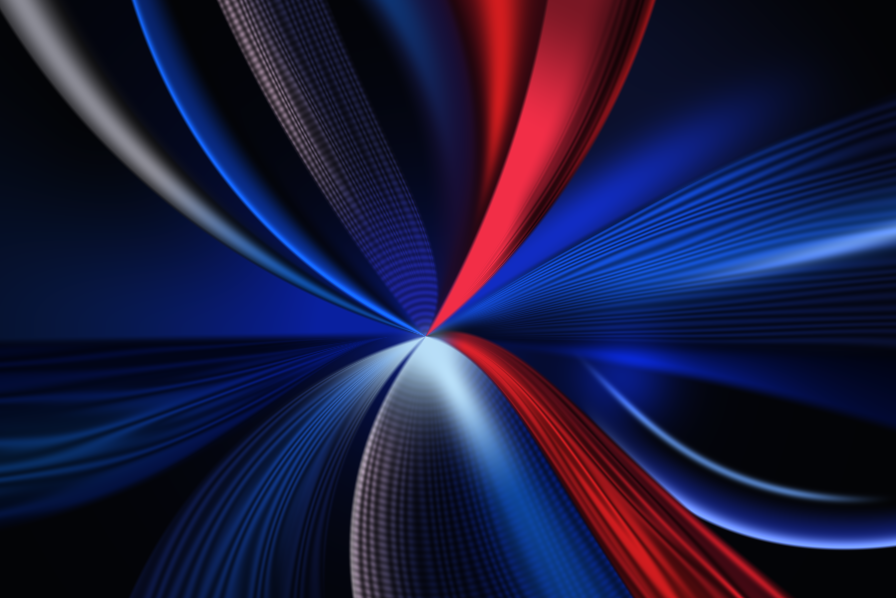
This background is drawn by a WebGL 1 fragment shader. Its source:

```glsl
precision highp float;
uniform vec2 u_resolution;
#define CENTER vec2(.713, .4375)
#define CURL 6.
#define SHARP .004
#define STRANDS 24.
#define STRAND_DEPTH .55
#define DOT_RATE 85.
#define WAVER 1.6
const float TAU = 6.28318;
const vec3 NIGHT = vec3(.012, .014, .022);
const vec3 NAVY = vec3(.05, .08, .24);
const vec3 COBALT = vec3(.03, .14, .75);
const vec3 AZURE = vec3(.08, .42, .9);
const vec3 ICE = vec3(.72, .87, .97);
const vec3 MAUVE = vec3(.58, .49, .57);
const vec3 MAROON = vec3(.22, .03, .07);
const vec3 CRIMSON = vec3(.82, .11, .12);
const vec3 ROSE = vec3(.95, .18, .28);
float r, heading, cover, t;
vec3 col;

vec2 gradient(vec2 cell) {
  float a = TAU * fract(sin(dot(cell, vec2(127.1, 311.7))) * 4375.8);
  return vec2(cos(a), sin(a));
}
float gradientNoise(vec2 p) {
  vec2 i = floor(p), f = p - i, u = f * f * (3. - 2. * f), e = vec2(1, 0);
  float low = mix(dot(gradient(i), f), dot(gradient(i + e), f - e), u.x);
  float high = mix(dot(gradient(i + e.yx), f - e.yx), dot(gradient(i + 1.), f - 1.), u.x);
  return mix(low, high, u.y);
}
float glow(float d, float width) { return exp(-d * d / (width * width)); }

// Distance from a curved ray: start in degrees, slope, curl
float ray(vec3 e) {
  float a = heading - radians(e.x + e.y * r + e.z * exp(-CURL * r));
  return r * (mod(a + .5 * TAU, TAU) - .5 * TAU);
}
// Sets coverage and position t between two rays, anticlockwise
void petal(vec3 start, vec3 end, float softStart, float softEnd) {
  float a = ray(start), b = -ray(end), limit = .2 * r + .001;
  float s = min(softStart, limit), e = min(softEnd, limit);
  cover = smoothstep(-s, s, a) * smoothstep(-e, e, b);
  t = clamp(a / max(a + b, .0001), 0., 1.);
}
void lay(vec3 paint) { col = mix(col, paint, cover); }
float strands(float count) {
  float phase = count * t + WAVER * gradientNoise(vec2(t * 7., r * 2.5));
  return 1. - STRAND_DEPTH * smoothstep(.06, .3, r) * (.5 + .5 * cos(TAU * phase));
}
float dots(float count) { return strands(count) * (.85 + .15 * sin(TAU * DOT_RATE * r)); }

void main() {
  vec2 q = (gl_FragCoord.xy - .5 * u_resolution) / u_resolution.y + vec2(.75, .5) - CENTER;
  r = length(q) + .0001;
  heading = atan(q.y, q.x + .00001);
  float far = smoothstep(.2, .7, r);
  col = NIGHT + COBALT * .8 * exp(-7. * r);
  vec3 paint;

  // Left haze and the fan below it
  vec3 sailEdge = vec3(164.5, -24.5, 0), sailTop = vec3(157.5, -24, 0), level = vec3(181, 0, 0);
  petal(sailEdge, level, SHARP, .012);
  paint = mix(COBALT, vec3(.06, .3, .66), .6 * far) * min(.8, 1.2 * exp(-2.2 * r));
  lay(NIGHT + paint * mix(1., smoothstep(-.1, .9, t), far));
  petal(level, vec3(218.7, -18, -53), .012, .01);
  paint = mix(COBALT * .6, AZURE * .55, far * glow(t - .65, .3));
  lay(paint * (.45 + .55 * glow(t - .62, .32)) * strands(7.) * (1.15 - .5 * r));

  // Pale sail and blue blade
  vec3 blade = vec3(156.5, -34, 0);
  petal(blade, sailTop, SHARP, SHARP);
  lay(NIGHT + COBALT * 1.3 * exp(-4.5 * r));
  petal(sailTop, sailEdge, .02, SHARP);
  paint = mix(AZURE * .75, vec3(.54, .54, .58), smoothstep(.2, .55, r));
  lay(paint * (.12 + .88 * glow(t - .6, .35)));
  petal(vec3(142, -21.7, 0), blade, .02, SHARP);
  paint = mix(NIGHT, vec3(.04, .2, .62), smoothstep(0., .8, t) * (1.1 - .6 * r));
  lay(paint + AZURE * .7 * glow(ray(blade), .008));

  // Blue veil and dotted mauve petal
  petal(vec3(60, 46, 0), vec3(72, 48, 0), .01, .03);
  lay(mix(vec3(.09, .05, .2), AZURE * .55, far * glow(t - .75, .35)));
  petal(vec3(108, 0, -52), vec3(129, -11, 0), SHARP, SHARP);
  paint = mix(vec3(.11, .14, .62), vec3(.11, .12, .25), smoothstep(.05, .35, r));
  paint = mix(paint, MAUVE, smoothstep(.15, .5, r) * glow(t - .95, .3));
  lay(paint * dots(STRANDS * .7));

  // Right beam, fan and pale ridge
  vec3 fanTop = vec3(33.5, -7, 0), fanBase = vec3(-2, 0, 0);
  petal(fanTop, vec3(60, 5, 0), .01, .01);
  paint = NIGHT + NAVY * .6 * (1. - smoothstep(.5, .95, r));
  lay(paint + COBALT * .8 * glow(ray(vec3(40, -8, 0)), .055) * (1. - smoothstep(.3, .85, r)));
  petal(fanBase, fanTop, .02, .008);
  paint = mix(vec3(.03, .08, .27), vec3(.07, .29, .84), smoothstep(.25, .95, t));
  paint = mix(paint, NAVY * .75, smoothstep(.45, .85, r));
  paint *= strands(STRANDS) * smoothstep(0., .2, r + .1 * t);
  float ridge = ray(vec3(9, 3.5, 0));
  paint += AZURE * .4 * glow(ridge - .03, .05) * smoothstep(.15, .4, r);
  lay(paint + vec3(.35, .4, .5) * glow(ridge - .01, .016) * smoothstep(.35, .75, r));

  // Lower right glow, crescent and bright arc
  petal(vec3(-5, -7.5, 0), fanBase, .012, .02);
  lay(COBALT * (.25 + .55 * glow(r - .4, .22)) * (1. - .7 * t));
  col += COBALT * .6 * glow(length(q - vec2(.33, -.07)), .08);
  vec3 arc = vec3(-49.2, 35, 152), hem = vec3(-63.6, 45, 148);
  petal(hem, arc, SHARP, SHARP);
  cover *= smoothstep(.27, .5, r);
  paint = mix(vec3(.07, .13, .5), NIGHT, smoothstep(.1, .95, t));
  lay(paint + vec3(.45, .55, .65) * glow(ray(hem), .016));
  float reach = smoothstep(.24, .4, r) * (1. - smoothstep(.65, .84, r));
  col += vec3(.3, .46, .7) * glow(ray(arc), .007) * reach;

  // Lower left petal
  petal(vec3(-165, 40, 0), vec3(-137, 55, 0), SHARP, SHARP);
  paint = mix(NAVY, vec3(.07, .27, .66), glow(t - .45, .28) * (1.1 - r));
  lay(mix(paint * (1. - .8 * far * t), ICE, exp(-60. * r * r)) * strands(STRANDS * .6));

  // Dotted petal with pale rim and icy beam
  vec3 rim = vec3(-130, 54, 0), redLow = vec3(-53, 0, 43);
  petal(rim, redLow, SHARP, SHARP);
  float weave = dots(STRANDS), edge = ray(rim);
  paint = mix(NAVY * .8, COBALT * .55, smoothstep(.4, .8, t));
  paint = mix(paint, MAUVE, .85 * glow(edge, .07) * smoothstep(.05, .25, r)) * weave;
  paint += .35 * glow(edge, .009);
  vec3 beam = mix(ICE, AZURE * .8, smoothstep(.08, .32, r));
  paint = mix(paint, beam, glow(ray(vec3(-60.5, 0, 0)), .02 + .09 * r) * (1.1 - r));
  lay(mix(paint, ICE, exp(-90. * r * r)));
  col = mix(col, ICE, .75 * glow(length(q - vec2(.012, -.028)), .035));

  // Lower red petal
  petal(redLow, vec3(-36, 0, 60), SHARP, SHARP);
  cover *= smoothstep(.015, .07, r);
  paint = mix(mix(MAROON, CRIMSON, glow(t - .33, .3)), ROSE, .6 * exp(-8. * r));
  paint += CRIMSON * .7 * far * (glow(t - .72, .025) + glow(t - .94, .035));
  lay(paint * strands(5.));

  // Upper red petals
  vec3 fold = vec3(60, 17, 0), redRim = vec3(38, 26, 0);
  petal(fold, vec3(60, 46, 0), SHARP, .03);
  lay(mix(MAROON * .8, CRIMSON, glow(t - .48, .24) * smoothstep(.18, .42, r)));
  petal(redRim, fold, SHARP, SHARP);
  paint = mix(MAROON, ROSE, smoothstep(.05, .65, t + .5 - .5 * smoothstep(.1, .3, r)));
  paint *= mix(strands(13.), 1., smoothstep(.1, .5, t)) * (1. - .5 * smoothstep(.38, .62, r));
  lay(paint + CRIMSON * .65 * glow(ray(redRim), .012) * smoothstep(.25, .55, r));
  gl_FragColor = vec4(clamp(col, 0., 1.), 1);
}
```
